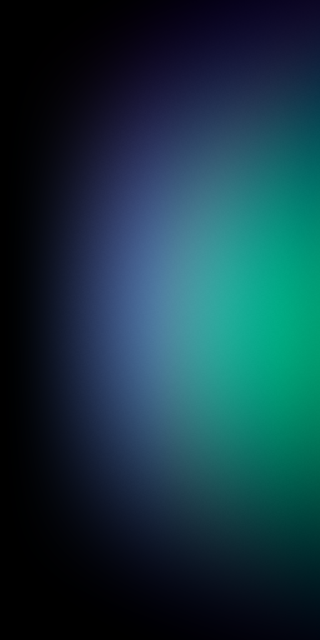
Reproduce this background procedurally as a Shadertoy shader.

```glsl
// A soft aurora glow rising from the right edge out of black: green core, blue halo.
// Each colour channel is a smooth horizontal ramp times a cosine-squared vertical
// falloff; a curved core zone removes the red, and faint grain breaks up banding.

const float HALF_PI = 1.5707963;
const vec3 GLOW_PEAK = vec3(0.314, 0.675, 0.635);
const vec3 EDGE_LOSS = vec3(0.0, 0.047, 0.196);
const float GRAIN_CELLS = 256.0;
const float GRAIN_AMOUNT = 0.008;

float hash(vec2 p) {
    return fract(sin(dot(p, vec2(12.9898, 78.233))) * 43758.5453);
}

// Brightness of each channel from the dark left side to the right edge
vec3 horizontalRamp(float x) {
    vec3 rise = smoothstep(vec3(0.02, 0.0, 0.0), vec3(0.54, 0.75, 0.52), vec3(x));
    vec3 fade = smoothstep(vec3(0.6, 0.85, 0.6), vec3(1.1, 1.0, 1.1), vec3(x));
    return GLOW_PEAK * rise - EDGE_LOSS * fade;
}

// Falloff above and below the middle; it widens to the right, most of all in blue
vec3 verticalFalloff(vec2 uv) {
    vec3 centre = vec3(0.53, 0.505, 0.50 + 0.05 * uv.x);
    vec3 reach = vec3(0.43, 0.42, 0.41) + vec3(0.20, 0.15, 0.31) * uv.x;
    vec3 distanceRatio = min(abs(uv.y - centre) / reach, 1.0);
    vec3 wave = cos(HALF_PI * distanceRatio);
    return wave * wave;
}

// Green core bounded by a parabola that opens to the right
float coreZone(vec2 uv, float softness) {
    float offset = uv.y - 0.42;
    float boundary = 0.69 + 1.4 * offset * offset;
    return smoothstep(boundary - softness, boundary + softness, uv.x);
}

void mainImage(out vec4 fragColor, in vec2 fragCoord) {
    vec2 uv = fragCoord / iResolution.xy;

    // Glow
    vec3 color = horizontalRamp(uv.x) * verticalFalloff(uv);
    color.r *= 1.0 - coreZone(uv, 0.2);

    // Grain, fading out in the dark
    vec2 cell = floor(fragCoord / iResolution.x * GRAIN_CELLS);
    float grain = hash(cell) - 0.5;
    color += grain * GRAIN_AMOUNT * smoothstep(0.0, 0.3, color.b);

    fragColor = vec4(clamp(color, 0.0, 1.0), 1.0);
}
```
